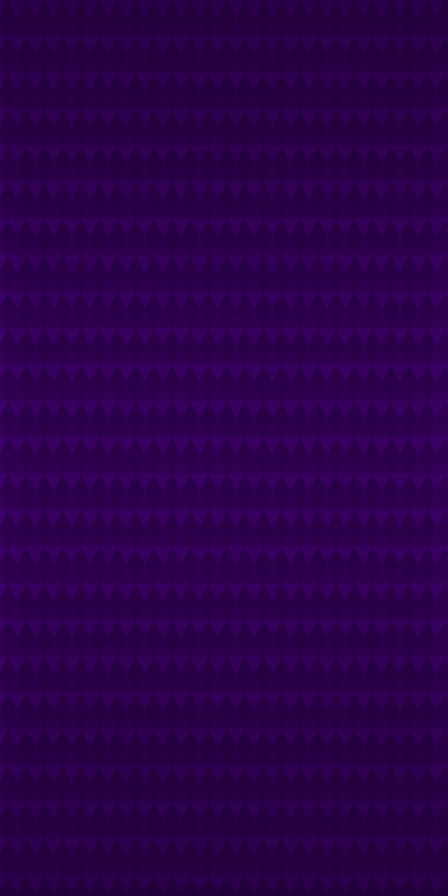
Reproduce this pattern procedurally as a Shadertoy shader.

```glsl
// Rows of dark indigo diamonds, with bright triangles hanging from each row line
// and dimmer ones standing on it. Each cell is folded into a diamond distance;
// a soft vertical glow and lit side edges vary the brightness over the canvas.

const float REPEATS = 24.576;                  // cells across and down
const vec2 CELL_OFFSET = vec2(0.06, 0.0);      // shift of the grid, in cells
const vec3 INDIGO = vec3(0.294, 0.0, 0.510);
const float DIAMOND_LEVEL = 0.515;
const float HANGING_LEVEL = 0.672;
const float STANDING_LEVEL = 0.580;
const float FACET_FADE = 0.03;                 // darkening towards triangle tips
const float EDGE_SOFTNESS = 0.9;               // in pixels
const float END_LIGHT = 0.90;                  // light at top and bottom
const float CENTRE_LIGHT = 1.105;              // light at middle height
const float SIDE_GLOW = 0.17;
const float SIDE_WIDTH = 0.018;
const float BORDER_SHADE = 0.10;
const float MOTTLE = 0.006;

// Negative inside the diamond, whose side corners meet its neighbours.
float diamondDistance(vec2 cell) {
    float fromTipColumn = abs(fract(cell.x + 0.5) - 0.5);
    return abs(fract(cell.y) - 0.5) - fromTipColumn;
}

// Level of one cell, with edges smoothed over the given pixel size.
float facetLevel(vec2 cell, vec2 pixel) {
    float fromRowLine = fract(cell.y + 0.5) - 0.5;
    float rowEdge = EDGE_SOFTNESS * pixel.y;
    float hanging = smoothstep(-rowEdge, rowEdge, fromRowLine);
    float triangle = mix(STANDING_LEVEL, HANGING_LEVEL, hanging);
    triangle -= FACET_FADE * abs(fromRowLine);

    float edge = EDGE_SOFTNESS * length(pixel);
    float outside = smoothstep(-edge, edge, diamondDistance(cell));
    return mix(DIAMOND_LEVEL, triangle, outside);
}

// Broad light: strongest at middle height, raised along both sides.
float canvasLight(vec2 uv) {
    float height = sin(3.14159 * uv.y);
    float light = mix(END_LIGHT, CENTRE_LIGHT, height * height);
    float side = min(uv.x, 1.0 - uv.x);
    light += SIDE_GLOW * sqrt(max(height, 0.0)) * exp(-side / SIDE_WIDTH);
    float border = min(uv.y, 1.0 - uv.y);
    light -= BORDER_SHADE * exp(-border / 0.008);

    // Layered sines give a faint uneven tone
    float tone = sin(uv.x * 11.0 + uv.y * 7.0) + 0.5 * sin(uv.x * 23.0 - uv.y * 17.0);
    return light + MOTTLE * tone;
}

void mainImage(out vec4 fragColor, in vec2 fragCoord) {
    vec2 uv = fragCoord / iResolution.xy;
    vec2 cell = vec2(uv.x, 1.0 - uv.y) * REPEATS + CELL_OFFSET;
    vec2 pixel = REPEATS / iResolution.xy;

    vec3 color = INDIGO * facetLevel(cell, pixel) * canvasLight(uv);
    fragColor = vec4(color, 1.0);
}
```
